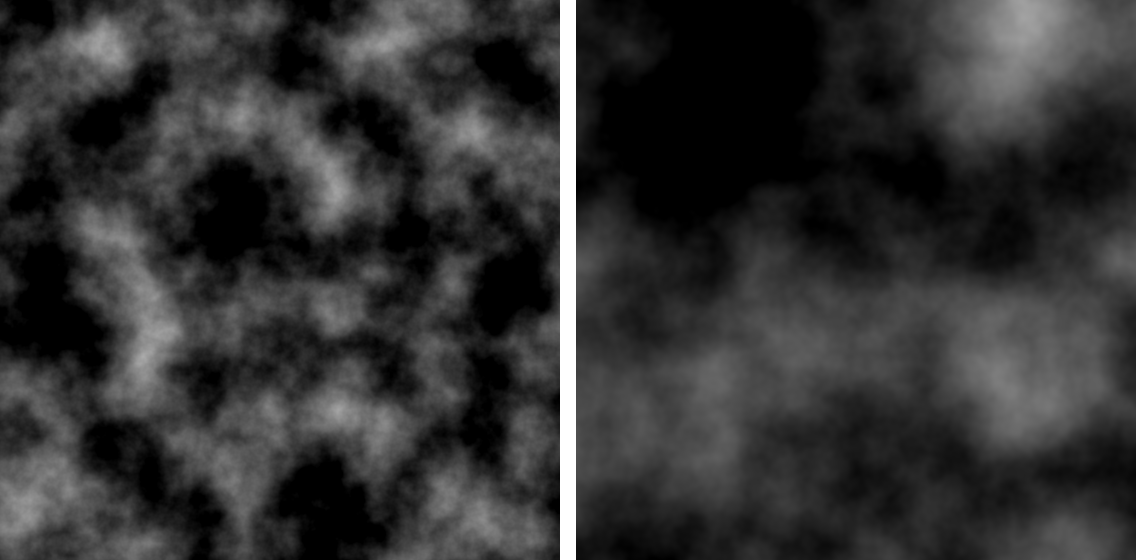
Left: the whole. Right: its middle third, enlarged.
Write a Shadertoy shader that draws this texture.

```glsl
#define CELLS 6.0        // coarse noise cells across the canvas
#define OCTAVES 6
#define GAIN 0.5         // amplitude ratio between octaves
#define BRIGHTNESS 0.185 // mean grey before clipping to black
#define CONTRAST 0.6
#define SEED 17.0

const float TAU = 6.2831853;

float hash(vec2 cell) {
    vec3 p = fract(vec3(cell.xyx) * 0.1031);
    p += dot(p, p.yzx + 33.33);
    return fract((p.x + p.y) * p.z);
}

// Contribution of one lattice corner: random unit slope times distance
float cornerSlope(vec2 cell, vec2 local, vec2 corner) {
    float angle = TAU * hash(cell + corner);
    return dot(vec2(cos(angle), sin(angle)), local - corner);
}

float gradientNoise(vec2 p) {
    vec2 cell = floor(p);
    vec2 local = p - cell;
    vec2 fade = local * local * local * (local * (local * 6.0 - 15.0) + 10.0);
    float low = mix(cornerSlope(cell, local, vec2(0, 0)),
                    cornerSlope(cell, local, vec2(1, 0)), fade.x);
    float high = mix(cornerSlope(cell, local, vec2(0, 1)),
                     cornerSlope(cell, local, vec2(1, 1)), fade.x);
    return mix(low, high, fade.y);
}

// Octaves are shifted so that their lattices do not line up
float cloud(vec2 p) {
    float sum = 0.0;
    float amplitude = 1.0;
    for (int i = 0; i < OCTAVES; i++) {
        sum += amplitude * gradientNoise(p);
        p = p * 2.0 + vec2(19.37, 7.71);
        amplitude *= GAIN;
    }
    return sum;
}

void mainImage(out vec4 fragColor, in vec2 fragCoord) {
    vec2 uv = fragCoord / iResolution.y;
    float smoke = cloud(uv * CELLS + SEED);

    // Thin smoke clips to solid black
    float grey = clamp(BRIGHTNESS + CONTRAST * smoke, 0.0, 1.0);
    fragColor = vec4(vec3(grey), 1.0);
}
```
